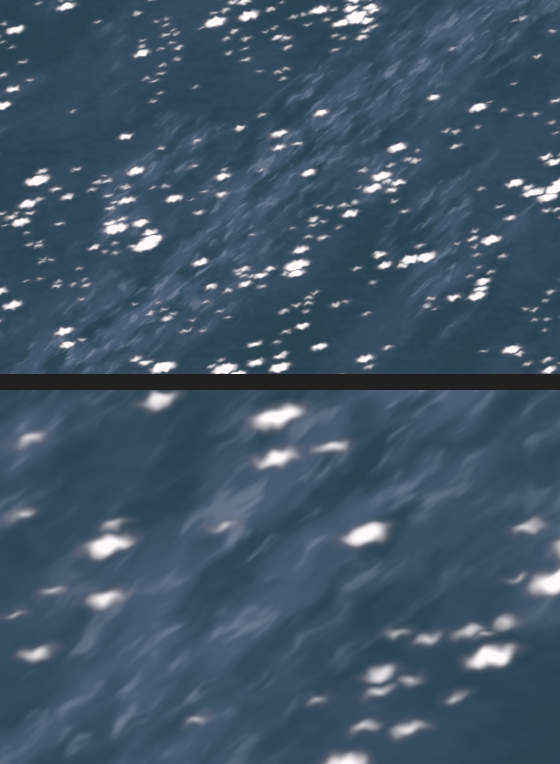
Top: the whole. Bottom: its middle third, enlarged.
Write a WebGL 2 fragment shader that draws this texture.

```glsl
#version 300 es
precision highp float;

uniform vec2 u_resolution;
out vec4 fragColor;

const vec3 DEEP_WATER = vec3(0.170, 0.266, 0.322);
const vec3 OPEN_WATER = vec3(0.212, 0.298, 0.372);
const vec3 FOAM_VEIL = vec3(0.290, 0.368, 0.468);
const vec3 FOAM_CREST = vec3(0.520, 0.565, 0.640);
const vec3 GLINT_RIM = vec3(0.480, 0.450, 0.490);
const vec3 GLINT_CORE = vec3(1.0, 0.985, 0.990);

const float WIND_ANGLE = 0.70;
const float BAND_OFFSET = -0.10;      // main foam band, measured across the wind
const float BAND_WIDTH = 0.115;
const float BELT_DISTANCE = 0.25;     // glint belts on both sides of the band
const float BELT_WIDTH = 0.10;
const vec2 LARGE_CELL = vec2(0.046, 0.025);
const vec2 SMALL_CELL = vec2(0.027, 0.017);
const vec2 LARGE_RADIUS = vec2(0.007, 0.027);
const vec2 SMALL_RADIUS = vec2(0.004, 0.010);
const float GLINT_ASPECT = 0.42;
const float GLINT_TILT = 0.22;
const float GLINT_SOFTNESS = 0.0042;

vec2 hash2(vec2 p) {
    vec3 q = fract(vec3(p.xyx) * vec3(0.1031, 0.1030, 0.0973));
    q += dot(q, q.yzx + 33.33);
    return fract((q.xx + q.yz) * q.zy);
}

float cornerSlope(vec2 cell, vec2 offset) {
    float angle = 6.2832 * hash2(cell + 71.0).x;
    return dot(vec2(cos(angle), sin(angle)), offset);
}

float gradientNoise(vec2 p) {
    vec2 i = floor(p), f = p - i;
    vec2 u = f * f * f * (f * (f * 6.0 - 15.0) + 10.0);
    vec2 e = vec2(1.0, 0.0);
    float low = mix(cornerSlope(i, f), cornerSlope(i + e, f - e), u.x);
    float high = mix(cornerSlope(i + e.yx, f - e.yx), cornerSlope(i + 1.0, f - 1.0), u.x);
    return mix(low, high, u.y);
}

float fbm(vec2 p) {
    float sum = 0.0, amplitude = 1.0;
    for (int octave = 0; octave < 3; octave++) {
        sum += amplitude * gradientNoise(p);
        p = p * 2.03 + 17.3;
        amplitude *= 0.55;
    }
    return sum;
}

// x runs along the wind, y across it
vec2 windFrame(vec2 p) {
    float c = cos(WIND_ANGLE), s = sin(WIND_ANGLE);
    return vec2(c * p.x + s * p.y, c * p.y - s * p.x);
}

float bandDistance(vec2 w) {
    return w.y - BAND_OFFSET + 0.10 * gradientNoise(vec2(w.x * 2.2, 4.3));
}

float foamBand(vec2 w) {
    float d = bandDistance(w) / BAND_WIDTH;
    return exp(-d * d);
}

// Chance of a glint at a place, high inside clusters
float glintDensity(vec2 p) {
    vec2 w = windFrame(p);
    float belt = (abs(bandDistance(w)) - BELT_DISTANCE) / BELT_WIDTH;
    float cluster = gradientNoise(w * vec2(3.2, 5.5) + 9.7)
                  + 0.45 * gradientNoise(p * 11.0 + 3.1);
    cluster += 0.17 * exp(-belt * belt) - 0.22 * foamBand(w);
    return 0.025 + 0.87 * smoothstep(0.08, 0.36, cluster);
}

// Scattered flat blobs; x is the core, y the wider rim
vec2 glints(vec2 p, vec2 size, vec2 radii, float share) {
    vec2 home = floor(p / size), light = vec2(0.0);
    for (int y = -1; y <= 1; y++) {
        for (int x = -1; x <= 1; x++) {
            vec2 cell = home + vec2(x, y);
            vec2 pick = hash2(cell + 5.0), jitter = hash2(cell + 123.0);
            vec2 center = (cell + 0.05 + 0.9 * jitter) * size;
            float density = glintDensity(center);
            float present = step(pick.x, share * density);
            float radius = mix(radii.x, radii.y, pick.y * pick.y) * (0.75 + 0.4 * density);
            vec2 q = p - center;
            q.y -= GLINT_TILT * q.x;
            float d = (length(q / vec2(1.0, GLINT_ASPECT)) - radius) * GLINT_ASPECT;
            float power = present * mix(0.6, 1.0, smoothstep(0.005, 0.014, radius));
            light = max(light, power * vec2(
                smoothstep(GLINT_SOFTNESS, -0.8 * GLINT_SOFTNESS, d),
                smoothstep(2.0 * GLINT_SOFTNESS, -0.3 * GLINT_SOFTNESS, d)));
        }
    }
    return light;
}

void main() {
    vec2 p = gl_FragCoord.xy / u_resolution.y;
    vec2 w = windFrame(p);

    // Dark swell with a fine grain of ripples
    float ripple = gradientNoise(p * vec2(22.0, 50.0)) + 0.7 * gradientNoise(p * vec2(55.0, 90.0));
    float swell = fbm(w * vec2(2.5, 6.0) + 2.0) + 0.45 * ripple;
    vec3 color = mix(DEEP_WATER, OPEN_WATER, smoothstep(-0.55, 0.5, swell));

    // Foam veil broken into short wind-drawn shreds
    float patches = 0.85 * smoothstep(0.12, 0.55, fbm(w * vec2(2.2, 4.5) + 31.0));
    float cover = max(foamBand(w), patches);
    vec2 frayed = w + 0.007 * vec2(gradientNoise(p * 28.0), gradientNoise(p * 28.0 + 60.0));
    float streak = fbm(frayed * vec2(7.0, 21.0));
    float shred = fbm(frayed * vec2(14.0, 48.0) + 57.0);
    color = mix(color, FOAM_VEIL, cover * smoothstep(-0.5, 0.35, streak + 0.35 * shred));
    float crest = smoothstep(0.08, 0.75, shred + 0.4 * streak);
    color = mix(color, FOAM_CREST, 0.62 * cover * crest);

    // Sun glints with ragged outlines
    vec2 ragged = p + 0.006 * vec2(gradientNoise(p * 65.0), gradientNoise(p * 65.0 + 40.0));
    vec2 light = max(glints(ragged, LARGE_CELL, LARGE_RADIUS, 0.95),
                     glints(ragged + 7.3 * SMALL_CELL, SMALL_CELL, SMALL_RADIUS, 0.30));
    color = mix(color, GLINT_RIM, 0.75 * light.y);
    color = mix(color, GLINT_CORE, light.x);
    fragColor = vec4(color, 1.0);
}
```
